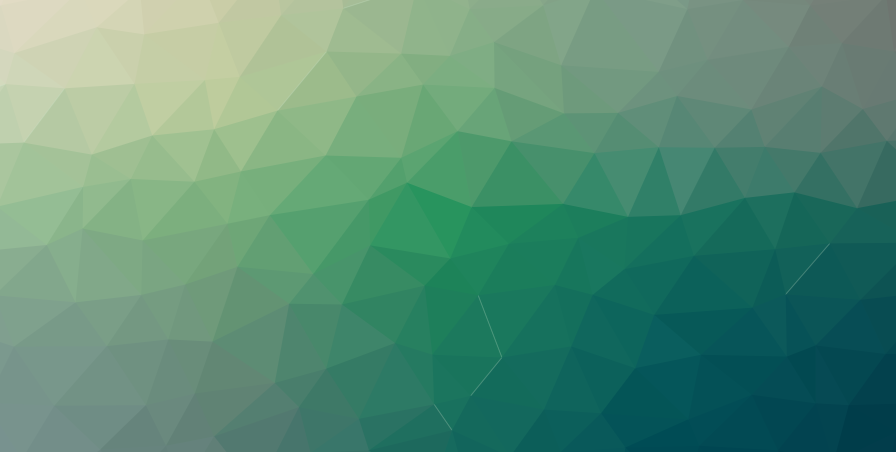
Give the GLSL for this background, as a Shadertoy shader.

```glsl
const vec2 CELL = vec2(0.142, 0.1111);     // mesh spacing, in canvas heights
const vec2 JITTER = vec2(0.62, 0.62);      // vertex scatter, in cells
const float LEFT_DROP = 0.12;              // how far the rows sink towards the left
const float ROW_WAVE = 0.014;              // gentle swell along the rows
const float FACET_SHADE = 0.022;           // brightness spread between facets
const float HAIRLINE_CHANCE = 0.03;
const float HAIRLINE_WIDTH = 0.0024;
const float HAIRLINE_ALPHA = 0.25;
const vec3 HAIRLINE_COLOR = vec3(0.80, 0.90, 0.80);

// Colours from left to right, at six heights
const vec3 TOP[5] = vec3[5](vec3(0.89, 0.86, 0.78), vec3(0.80, 0.81, 0.66),
    vec3(0.57, 0.70, 0.55), vec3(0.48, 0.60, 0.53), vec3(0.45, 0.47, 0.45));
const vec3 UPPER[5] = vec3[5](vec3(0.80, 0.84, 0.72), vec3(0.73, 0.79, 0.60),
    vec3(0.45, 0.67, 0.48), vec3(0.42, 0.56, 0.49), vec3(0.39, 0.47, 0.44));
const vec3 RIDGE[5] = vec3[5](vec3(0.65, 0.77, 0.61), vec3(0.53, 0.71, 0.51),
    vec3(0.28, 0.61, 0.41), vec3(0.25, 0.52, 0.44), vec3(0.24, 0.43, 0.39));
const vec3 MIDDLE[5] = vec3[5](vec3(0.59, 0.74, 0.59), vec3(0.47, 0.68, 0.48),
    vec3(0.14, 0.57, 0.36), vec3(0.10, 0.46, 0.37), vec3(0.09, 0.38, 0.34));
const vec3 LOWER[5] = vec3[5](vec3(0.49, 0.61, 0.56), vec3(0.41, 0.56, 0.47),
    vec3(0.11, 0.48, 0.36), vec3(0.03, 0.36, 0.36), vec3(0.02, 0.28, 0.32));
const vec3 BOTTOM[5] = vec3[5](vec3(0.46, 0.56, 0.55), vec3(0.37, 0.49, 0.46),
    vec3(0.08, 0.41, 0.36), vec3(0.00, 0.30, 0.34), vec3(0.00, 0.22, 0.28));

float hash(vec2 p) {
    return fract(sin(dot(p, vec2(127.1, 311.7))) * 43758.5453);
}

float cross2(vec2 a, vec2 b) {
    return a.x * b.y - a.y * b.x;
}

vec3 across(vec3 stops[5], float x) {
    float t = clamp(x, 0.0, 1.0) * 4.0;
    int i = min(int(t), 3);
    return mix(stops[i], stops[i + 1], t - float(i));
}

float ramp(float from, float to, float y) {
    return clamp((y - from) / (to - from), 0.0, 1.0);
}

// Smooth colour field sampled by the facets
vec3 gradient(vec2 uv) {
    vec3 color = mix(across(BOTTOM, uv.x), across(LOWER, uv.x), ramp(0.0, 0.25, uv.y));
    color = mix(color, across(MIDDLE, uv.x), ramp(0.25, 0.52, uv.y));
    color = mix(color, across(RIDGE, uv.x), ramp(0.52, 0.61, uv.y));
    color = mix(color, across(UPPER, uv.x), ramp(0.61, 0.78, uv.y));
    return mix(color, across(TOP, uv.x), ramp(0.78, 1.0, uv.y));
}

// Height offset that makes the mesh rows climb from the left, then level out
float rowBend(float x) {
    return LEFT_DROP * (smoothstep(-0.1, 1.0, x) - 1.0) + ROW_WAVE * cos(6.2832 * (x - 1.0));
}

// Jittered vertex of a grid whose odd rows shift by half a cell
vec2 vertex(vec2 id) {
    vec2 offset = vec2(hash(id), hash(id + 37.3)) - 0.5;
    vec2 v = (id + vec2(0.5 * mod(id.y, 2.0), 0.0) + offset * JITTER) * CELL;
    return v + vec2(0.0, rowBend(v.x));
}

float lineDistance(vec2 p, vec2 a, vec2 b) {
    return cross2(b - a, p - a) / length(b - a);
}

float hairline(float d, vec2 a, vec2 b, float pixel) {
    float lit = step(hash(a + b), HAIRLINE_CHANCE);
    return lit * (1.0 - smoothstep(0.0, max(HAIRLINE_WIDTH, 0.6 * pixel), abs(d)));
}

// Adds one flat triangle: colour times coverage, and coverage
void addFacet(inout vec4 sum, vec2 p, vec2 a, vec2 b, vec2 c, float aspect, float pixel) {
    float side = sign(cross2(b - a, c - a));
    vec3 d = side * vec3(lineDistance(p, a, b), lineDistance(p, b, c), lineDistance(p, c, a));
    float coverage = clamp(0.5 + min(d.x, min(d.y, d.z)) / pixel, 0.0, 1.0);
    if (coverage <= 0.0) return;

    vec2 center = (a + b + c) / 3.0;
    vec3 color = gradient(center / vec2(aspect, 1.0));
    color += FACET_SHADE * (hash(center * 10.0) - 0.5);
    float glint = max(hairline(d.x, a, b, pixel),
        max(hairline(d.y, b, c, pixel), hairline(d.z, c, a, pixel)));
    color = mix(color, HAIRLINE_COLOR, HAIRLINE_ALPHA * glint);
    sum += vec4(color, 1.0) * coverage;
}

void mainImage(out vec4 fragColor, in vec2 fragCoord) {
    float pixel = 1.0 / iResolution.y;
    float aspect = iResolution.x * pixel;
    vec2 p = fragCoord * pixel;
    vec2 home = floor((p - vec2(0.0, rowBend(p.x))) / CELL);
    vec4 sum = vec4(0.0);

    // Two triangles per nearby cell, split along the row's short diagonal
    for (int j = -1; j <= 1; j++) {
        for (int i = -2; i <= 1; i++) {
            vec2 id = home + vec2(i, j);
            vec2 a = vertex(id);
            vec2 b = vertex(id + vec2(1.0, 0.0));
            vec2 c = vertex(id + vec2(0.0, 1.0));
            vec2 d = vertex(id + vec2(1.0, 1.0));
            bool evenRow = mod(id.y, 2.0) < 0.5;
            addFacet(sum, p, a, b, evenRow ? c : d, aspect, pixel);
            addFacet(sum, p, c, d, evenRow ? b : a, aspect, pixel);
        }
    }
    fragColor = vec4(clamp(sum.rgb / max(sum.a, 0.001), 0.0, 1.0), 1.0);
}
```
